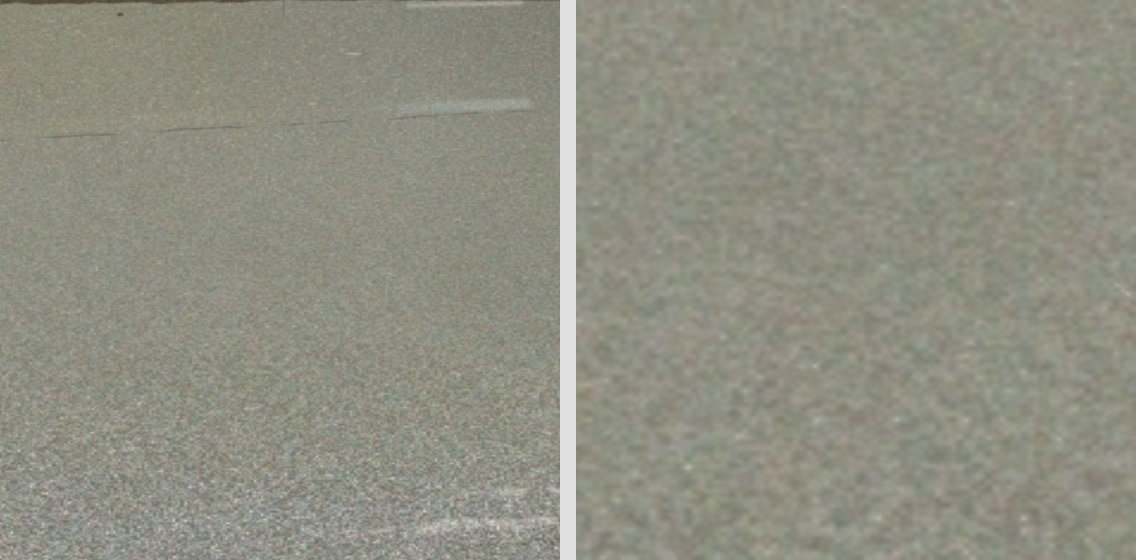
Left: the whole. Right: its middle third, enlarged.
This texture is drawn by a WebGL 1 fragment shader. Its source:

```glsl
precision highp float;
uniform vec2 u_resolution;

const vec3 ASPHALT = vec3(0.560, 0.560, 0.508);
const vec3 FAR_GREY = vec3(0.528, 0.526, 0.478);
const vec3 WARM_DUST = vec3(0.562, 0.548, 0.468);
const vec3 NEAR_GREY = vec3(0.562, 0.563, 0.532);
const vec3 PALE_PAINT = vec3(0.720, 0.715, 0.680);
const vec3 DULL_PAINT = vec3(0.605, 0.618, 0.580);
const vec3 DARK_SOIL = vec3(0.290, 0.255, 0.190);
const vec3 CRACK = vec3(0.420, 0.410, 0.360);

float hash(vec2 p) {
  vec3 q = fract(vec3(p.xyx) * 0.1031);
  q += dot(q, q.yzx + 33.33);
  return fract((q.x + q.y) * q.z);
}

// Value noise centred on zero
float noise(vec2 p) {
  vec2 cell = floor(p);
  vec2 f = fract(p);
  f = f * f * (3.0 - 2.0 * f);
  float low = mix(hash(cell), hash(cell + vec2(1.0, 0.0)), f.x);
  float high = mix(hash(cell + vec2(0.0, 1.0)), hash(cell + 1.0), f.x);
  return mix(low, high, f.y) - 0.5;
}

float fbm(vec2 p) {
  float sum = 0.0;
  float weight = 0.6;
  for (int i = 0; i < 3; i++) {
    sum += weight * noise(p);
    p = mat2(1.6, 1.2, -1.2, 1.6) * p + 17.3;
    weight *= 0.55;
  }
  return sum;
}

// Soft-edged stroke between two points
float stroke(vec2 p, vec2 a, vec2 b, float radius, float blur) {
  vec2 ab = b - a;
  float t = clamp(dot(p - a, ab) / dot(ab, ab), 0.0, 1.0);
  return 1.0 - smoothstep(radius - blur, radius + blur, length(p - a - ab * t));
}

float spot(vec2 p, vec2 centre, vec2 size) {
  return 1.0 - smoothstep(0.5, 1.2, length((p - centre) / size));
}

// Stone grain, finer with distance
float grain(vec2 p, float far) {
  float coarse = noise(p * vec2(145.0, 185.0)) + 0.9 * noise(p * vec2(235.0, 290.0) + 41.0);
  float fine = noise(p * vec2(185.0, 240.0) + 83.0) + 0.9 * noise(p * vec2(290.0, 350.0) + 7.0);
  return mix(coarse, fine, far);
}

// Red-green and blue-yellow colour speckle
vec3 speckle(vec2 p) {
  float redGreen = 0.6 * noise(p * 48.0 + 11.0) + noise(p * 120.0 + 29.0);
  float blueYellow = 0.6 * noise(p * 42.0 + 53.0) + noise(p * 110.0 + 71.0);
  return redGreen * vec3(1.0, -0.5, 0.2) + blueYellow * vec3(-0.4, 0.0, 1.0);
}

vec3 groundColour(vec2 p) {
  vec3 colour = mix(ASPHALT, FAR_GREY, smoothstep(0.72, 0.98, p.y));
  float warm = smoothstep(0.6, 0.95, p.y) * (1.0 - smoothstep(0.1, 0.75, p.x));
  colour = mix(colour, WARM_DUST, 0.75 * warm);
  colour = mix(colour, NEAR_GREY, 1.0 - smoothstep(0.05, 0.3, p.y));
  colour -= 0.018 * smoothstep(0.7, 1.0, p.x) * smoothstep(0.3, 0.5, p.y);
  return colour + 0.016 * fbm(p * vec2(5.0, 9.0));
}

// Seam across the lane with worn bands above it
vec3 addSeam(vec3 colour, vec2 p) {
  float seamY = 0.75 + 0.055 * p.x + 0.003 * noise(p.xx * vec2(25.0, 0.0));
  float above = p.y - seamY;
  float band = smoothstep(0.003, 0.011, above) * (1.0 - smoothstep(0.026, 0.036, above));
  colour = mix(colour, WARM_DUST + 0.03, 0.5 * band * (1.0 - smoothstep(0.3, 0.6, p.x)));
  float paint = stroke(p, vec2(0.65, 0.803), vec2(0.94, 0.816), 0.009, 0.007);
  colour = mix(colour, DULL_PAINT, paint * smoothstep(0.62, 0.82, p.x));
  float line = 1.0 - smoothstep(0.0005, 0.0032, abs(above));
  float broken = smoothstep(-0.4, 0.25, noise(vec2(p.x * 38.0, 3.0)));
  return mix(colour, CRACK, 0.5 * line * broken);
}

// Ragged paint remains close to the viewer
vec3 addWornPaint(vec3 colour, vec2 p) {
  vec2 q = p + vec2(0.0, 0.022 * fbm(p * vec2(28.0, 14.0)));
  float paint = stroke(q, vec2(0.83, 0.116), vec2(1.02, 0.128), 0.005, 0.006);
  paint = max(paint, stroke(q, vec2(0.73, 0.053), vec2(1.02, 0.072), 0.008, 0.008));
  paint = max(paint, 0.6 * stroke(q, vec2(0.55, 0.045), vec2(0.70, 0.052), 0.004, 0.006));
  float wear = smoothstep(-0.4, 0.1, fbm(p * vec2(45.0, 90.0)));
  colour = mix(colour, PALE_PAINT, 0.9 * paint * wear);
  float haze = stroke(p, vec2(0.15, 0.05), vec2(1.0, 0.10), 0.02, 0.07);
  colour += 0.014 * haze * vec3(0.8, 1.0, 1.4);
  return mix(colour, CRACK, 0.5 * stroke(q, vec2(0.82, 0.018), vec2(1.02, 0.036), 0.002, 0.003));
}

// Verge, distant paint and small debris
vec3 addFarEdge(vec3 colour, vec2 p) {
  float vergeY = 0.994 + 0.006 * smoothstep(0.25, 0.6, p.x) + 0.004 * noise(p * 35.0);
  colour = mix(colour, DARK_SOIL, 0.8 * smoothstep(-0.003, 0.003, p.y - vergeY));
  colour = mix(colour, PALE_PAINT, 0.6 * stroke(p, vec2(0.73, 0.990), vec2(0.93, 0.995), 0.004, 0.005));
  colour = mix(colour, PALE_PAINT, 0.6 * spot(p, vec2(0.632, 0.904), vec2(0.014, 0.003)));
  colour = mix(colour, PALE_PAINT, 0.5 * spot(p, vec2(0.557, 0.815), vec2(0.010, 0.003)));
  colour = mix(colour, DARK_SOIL, 0.7 * spot(p, vec2(0.215, 0.974), vec2(0.007, 0.004)));
  return mix(colour, CRACK, 0.5 * stroke(p, vec2(0.506, 0.967), vec2(0.507, 1.0), 0.001, 0.002));
}

void main() {
  vec2 p = gl_FragCoord.xy / u_resolution;
  float far = smoothstep(0.0, 0.9, p.y);
  vec3 colour = addFarEdge(addWornPaint(addSeam(groundColour(p), p), p), p);
  float stone = grain(p, far);
  colour += stone * mix(0.155, 0.05, far);
  colour += 0.07 * smoothstep(0.45, 0.75, stone) * (1.0 - 0.6 * far);
  colour += speckle(p) * mix(0.036, 0.022, far);
  gl_FragColor = vec4(clamp(colour, 0.0, 1.0), 1.0);
}
```
